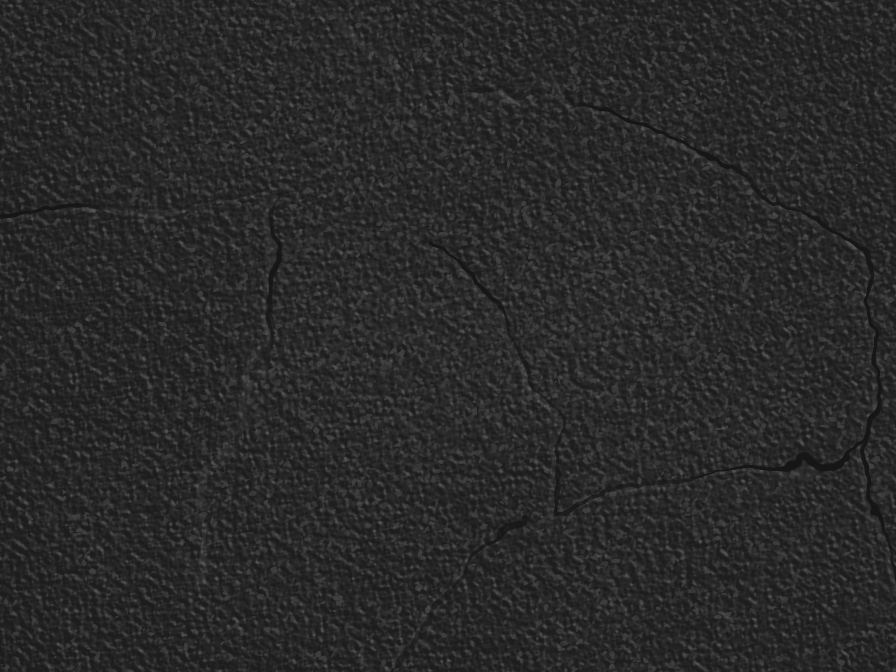
Reproduce this texture procedurally as a Shadertoy shader.

```glsl
// Dark weathered asphalt: embossed fine grit, pale stone flecks and wandering cracks.

const float BASE_TONE = 0.150;
const float DARKEST_TONE = 0.115;
const float GRIT_SCALE = 145.0;       // grit bumps per canvas height
const float GRIT_CONTRAST = 0.15;
const float GLINT_CONTRAST = 0.17;    // extra lift of the steepest lit faces
const vec2  LIGHT_STEP = vec2(0.0032, 0.0036);
const float FLECK_SCALE = 92.0;       // fleck cells per canvas height
const float FLECK_TONE = 0.265;
const float CRACK_WIDTH = 0.0034;
const float CRACK_DEPTH = 0.065;
const float RIM_LIFT = 0.062;
const int   CRACK_COUNT = 11;

// Rough course of each crack: start and end, in canvas heights.
const vec4 CRACKS[CRACK_COUNT] = vec4[CRACK_COUNT](
    vec4(0.00, 0.70, 0.44, 0.69), vec4(0.42, 0.69, 0.31, 0.12),
    vec4(0.63, 0.63, 0.85, 0.40), vec4(0.85, 0.40, 0.85, 0.26),
    vec4(0.57, 0.00, 0.79, 0.25), vec4(0.85, 0.26, 1.27, 0.33),
    vec4(0.85, 0.87, 1.30, 0.62), vec4(1.30, 0.62, 1.27, 0.32),
    vec4(0.50, 1.00, 0.59, 0.88), vec4(1.27, 0.32, 1.33, 0.12),
    vec4(0.71, 0.84, 0.85, 0.87));

float hash(vec2 p) {
    return fract(sin(dot(p, vec2(127.1, 311.7))) * 43758.5453);
}

float noise(vec2 p) {
    vec2 cell = floor(p), f = fract(p);
    f = f * f * (3.0 - 2.0 * f);
    return mix(mix(hash(cell), hash(cell + vec2(1, 0)), f.x),
               mix(hash(cell + vec2(0, 1)), hash(cell + vec2(1, 1)), f.x), f.y);
}

vec2 noise2(vec2 p) {
    return vec2(noise(p), noise(p + 37.3)) - 0.5;
}

// Grit height, with the lattice turned so that no rows show.
float gritHeight(vec2 p) {
    p = mat2(0.82, 0.57, -0.57, 0.82) * p;
    return 0.64 * noise(p * GRIT_SCALE) + 0.36 * noise(p * GRIT_SCALE * 1.9 + 11.0);
}

// Coverage of scattered angular flecks; density is the share of filled cells.
float flecks(vec2 p, float density, float pixel) {
    vec2 q = p * FLECK_SCALE + 0.4 * noise2(p * 150.0);
    vec2 home = floor(q);
    float cover = 0.0;
    for (int y = -1; y <= 1; y++)
    for (int x = -1; x <= 1; x++) {
        vec2 cell = home + vec2(x, y);
        vec2 d = q - cell - vec2(hash(cell + 3.1), hash(cell + 7.7));
        float angle = 0.7 + 2.2 * (hash(cell + 5.3) - 0.5);
        vec2 axis = vec2(cos(angle), sin(angle));
        d = vec2(dot(d, axis), dot(d, vec2(-axis.y, axis.x)) * 1.6);
        float radius = mix(0.24, 0.52, hash(cell + 9.2));
        float soft = 0.04 + 0.5 * pixel * FLECK_SCALE;
        float shape = 1.0 - smoothstep(radius - soft, radius + soft, length(d));
        float present = step(hash(cell), density);
        cover = max(cover, shape * present * mix(0.3, 1.0, hash(cell + 1.9)));
    }
    return cover;
}

float segmentDistance(vec2 p, vec2 a, vec2 b) {
    vec2 pa = p - a, ba = b - a;
    return length(pa - ba * clamp(dot(pa, ba) / dot(ba, ba), 0.0, 1.0));
}

// Distance to the nearest crack, bent at three scales.
float crackDistance(vec2 p) {
    p += 0.07 * noise2(p * 7.0) + 0.018 * noise2(p * 24.0) + 0.007 * noise2(p * 85.0);
    float nearest = 10.0;
    for (int i = 0; i < CRACK_COUNT; i++)
        nearest = min(nearest, segmentDistance(p, CRACKS[i].xy, CRACKS[i].zw));
    return nearest;
}

float line(float dist, float width, float pixel) {
    float soft = max(0.7 * pixel, 0.35 * width);
    return 1.0 - smoothstep(width - soft, width + soft, dist);
}

void mainImage(out vec4 fragColor, in vec2 fragCoord) {
    float pixel = 1.0 / iResolution.y;
    vec2 p = fragCoord * pixel;

    // Worn middle and broad uneven patches
    vec2 fromMiddle = p - vec2(0.75, 0.53);
    float worn = exp(-5.0 * dot(fromMiddle, fromMiddle));
    float patches = noise(p * 4.0) * 0.55 + noise(p * 13.0) * 0.45;

    // Grit lit from one side
    float slope = gritHeight(p) - gritHeight(p + LIGHT_STEP);
    float tone = BASE_TONE + GRIT_CONTRAST * slope + GLINT_CONTRAST * max(slope - 0.1, 0.0);
    tone += 0.010 * (worn - 0.4) + 0.018 * (patches - 0.5);

    // Pale stones, denser in the worn middle
    float density = 0.17 + 0.36 * worn + 0.25 * (patches - 0.5);
    tone = max(tone, DARKEST_TONE);
    tone = mix(tone, max(tone, FLECK_TONE), 0.85 * flecks(p, density, pixel));

    // Cracks: broken dark groove with a rough raised rim beside it
    float width = CRACK_WIDTH * mix(0.55, 1.25, noise(p * 18.0));
    float groove = line(crackDistance(p), width, pixel);
    float rim = line(crackDistance(p + vec2(0.0055, 0.004)), 1.7 * width, pixel);
    float open = smoothstep(0.15, 0.55, noise(p * 5.0 + 21.0));
    tone += RIM_LIFT * rim * (1.0 - groove * open) * mix(0.25, 1.0, noise(p * 110.0));
    tone = mix(tone, min(tone, BASE_TONE - CRACK_DEPTH), groove * open);

    fragColor = vec4(vec3(clamp(tone, 0.08, 0.32)), 1.0);
}
```
